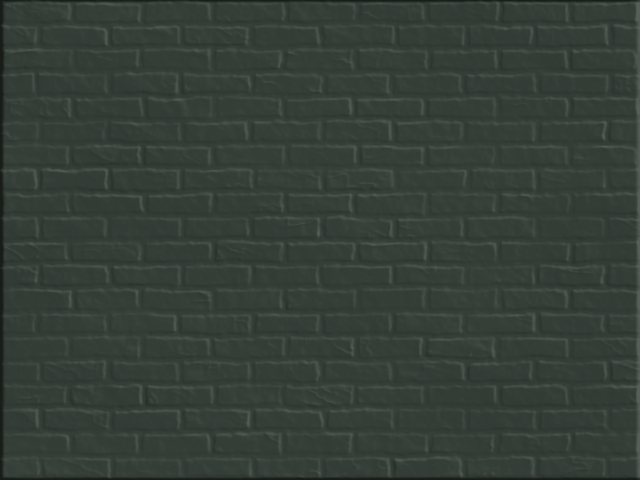
This texture is drawn by a Shadertoy shader. Its source:

```glsl
// Painted dark green brick wall in running bond, softly embossed by light from the upper right.

const vec2  BRICKS      = vec2(9.0, 20.0);       // bricks across, courses up
const float BRICK_RATIO = 3.0;                   // brick length in course heights
const float BOND_SHIFT  = 0.54;                  // shift of every second course
const float JOINT_HALF  = 0.035;                 // half joint width, in courses
const float BEVEL       = 0.16;                  // rounded brick edge, in courses
const float JOINT_DRIFT = 0.07;                  // random shift of upright joints
const float WOBBLE      = 0.12;                  // unevenness of the joint lines
const float RAGGED      = 0.06;                  // roughness of the brick outlines
const float GRAIN       = 0.30;                  // lumps and fine roughness of the paint
const float CREASE      = 0.55;                  // depth of the cracks in the faces
const float BLOTCH      = 0.10;                  // broad unevenness of the tone
const float LIGHT_STEP  = 0.065;                 // slope sampling distance
const float LIT_GAIN    = 0.86;
const float SHADE_GAIN  = 0.36;
const vec2  LIGHT_DIR   = vec2(0.82, 0.57);
const vec3  PAINT       = vec3(0.204, 0.243, 0.217);
const vec3  LIT         = vec3(0.335, 0.380, 0.345);
const vec3  SHADE       = vec3(0.095, 0.115, 0.098);
const vec2  RIM         = vec2(0.0085, 0.0075);  // border width, share of canvas

float hash(vec2 p) {
    vec3 q = fract(vec3(p.xyx) * 0.1031);
    q += dot(q, q.yzx + 33.33);
    return fract((q.x + q.y) * q.z);
}

float noise(vec2 p) {
    vec2 i = floor(p), f = fract(p);
    f = f * f * (3.0 - 2.0 * f);
    return mix(mix(hash(i), hash(i + vec2(1, 0)), f.x),
               mix(hash(i + vec2(0, 1)), hash(i + vec2(1, 1)), f.x), f.y);
}

// Slanted ridges, present only on some parts of some bricks
float creases(vec2 p, vec2 brick) {
    float tilt = mix(-0.7, 0.2, hash(brick + 7.0));
    vec2 q = vec2(p.x * 0.9, (p.y - tilt * p.x) * 2.4) + 19.0 * hash(brick);
    float ridge = 1.0 - abs(2.0 * noise(q + 0.5 * noise(p * 4.0)) - 1.0);
    float patches = smoothstep(0.35, 0.75, noise(p * vec2(0.9, 1.5) + 41.0));
    return patches * pow(ridge, 4.0) * hash(brick + 3.0);
}

// Surface height at p, measured in course heights
float wallHeight(vec2 p) {
    // Uneven joint lines
    vec2 bent = p;
    bent.y += WOBBLE * (noise(p * vec2(0.7, 1.0) + 5.0) - 0.5)
            + 0.5 * WOBBLE * (noise(p * 3.0 + 60.0) - 0.5);
    bent.x += 0.8 * WOBBLE * (noise(p * 2.5 + 90.0) - 0.5);

    // Nearest joints and the brick between them
    float course = floor(bent.y);
    float along = bent.x / BRICK_RATIO - BOND_SHIFT * (1.0 - mod(course, 2.0));
    float joint = floor(along + 0.5);
    float drift = JOINT_DRIFT * (hash(vec2(joint + 20.0, course)) - 0.5);
    float side = along - joint - drift;
    vec2 brick = vec2(joint + step(0.0, side) + 20.0, course + 30.0);
    float rise = fract(bent.y);

    // Rounded brick body with a ragged outline
    vec2 inset = vec2(abs(side) * BRICK_RATIO, min(rise, 1.0 - rise)) - JOINT_HALF;
    inset -= RAGGED * (noise(p * 5.0 + 75.0) - 0.4);
    float inside = BEVEL - length(max(BEVEL - inset, 0.0));
    float body = smoothstep(0.0, BEVEL, inside);

    // Paint fills some joints more than others
    float depth = 0.25 + 0.75 * noise(p * vec2(0.7, 1.1) + 12.0);
    float grain = GRAIN * (noise(p * 3.0) + 0.4 * noise(p * 7.0 + 30.0));
    return body * (depth + CREASE * creases(p, brick)) + grain;
}

void mainImage(out vec4 fragColor, in vec2 fragCoord) {
    vec2 uv = fragCoord / iResolution.xy;
    vec2 p = uv * BRICKS * vec2(BRICK_RATIO, 1.0);

    // Slope towards the light
    vec2 reach = LIGHT_STEP * LIGHT_DIR;
    float slope = wallHeight(p - reach) - wallHeight(p + reach);
    float light = slope * (slope > 0.0 ? LIT_GAIN : SHADE_GAIN);

    // Broad changes of tone
    light += BLOTCH * (noise(p * vec2(0.2, 0.3) + 8.0) - 0.45);

    // Raised rim: right side lit, the others in shadow
    vec2 low = 1.0 - smoothstep(vec2(0.0), RIM, uv);
    vec2 high = 1.0 - smoothstep(vec2(0.0), RIM, 1.0 - uv);
    light += 0.9 * high.x - 1.3 * max(max(low.x, low.y), 0.8 * high.y);

    vec3 color = mix(PAINT, LIT, clamp(light, 0.0, 1.0));
    color = mix(color, SHADE, clamp(-light, 0.0, 1.0));
    fragColor = vec4(color, 1.0);
}
```
